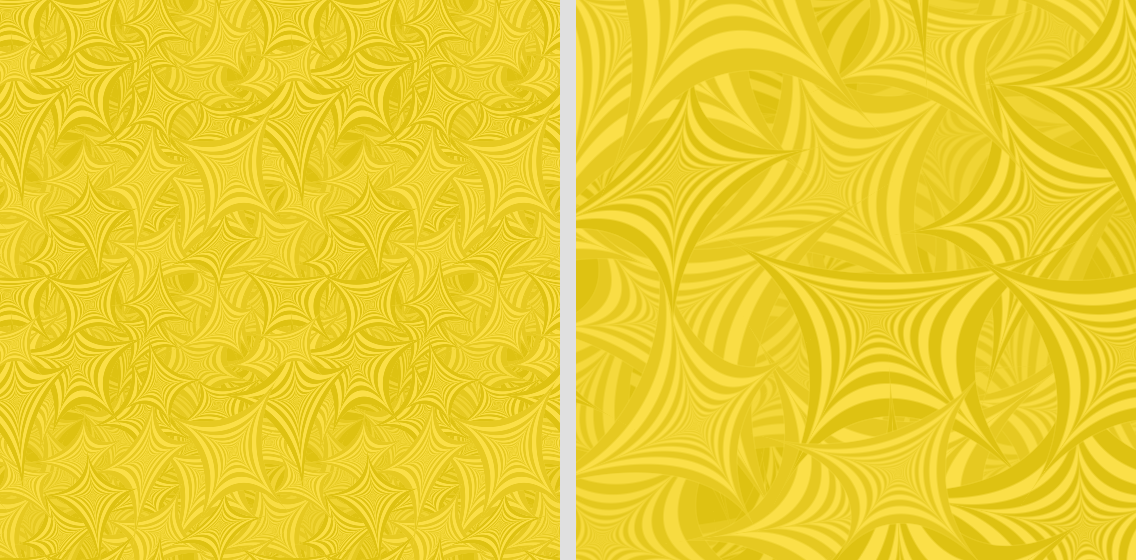
Left: the whole. Right: its middle third, enlarged.
Reproduce this pattern procedurally as a three.js fragment shader.

```glsl
#define REPEATS 2.0
#define STARS 64
#define MIN_REACH 0.17
#define MAX_REACH 0.27
#define CURVE 0.56
#define RINGS 2.4
#define SOFT 0.0024
#define DEEP vec3(0.87, 0.76, 0.07)
#define GOLD vec3(0.90, 0.79, 0.13)
#define AMBER vec3(0.94, 0.83, 0.20)
#define LEMON vec3(0.985, 0.875, 0.28)

varying vec2 vUv;

const float TAU = 6.2831853;

float hash(float id, float salt) {
  return fract(sin(id * 12.9898 + salt * 78.233 + 1.7) * 43758.545);
}

float cross2(vec2 a, vec2 b) {
  return a.x * b.y - a.y * b.x;
}

// Uneven tip number k of a star with the given count of tips
vec2 starTip(float id, float k, float count) {
  k = mod(k, count);
  float bend = 0.5 * (hash(id, k + 10.0) - 0.5);
  float angle = TAU * ((k + bend) / count + hash(id, 3.0));
  float reach = mix(MIN_REACH, MAX_REACH, hash(id, 4.0));
  reach *= mix(0.72, 1.3, hash(id, k + 20.0));
  return reach * vec2(cos(angle), sin(angle));
}

// x: relative size of the concave outline through p, y: its slope
vec2 starField(vec2 p, float id) {
  float count = hash(id, 5.0) > 0.75 ? 5.0 : 4.0;
  vec2 field = vec2(9.0, 1.0);
  for (int k = 0; k < 5; k++) {
    if (float(k) >= count) break;
    vec2 tipA = starTip(id, float(k), count);
    vec2 tipB = starTip(id, float(k) + 1.0, count);
    float area = cross2(tipA, tipB);
    vec2 w = vec2(cross2(p, tipB), cross2(tipA, p)) / area;
    if (min(w.x, w.y) >= 0.0) {
      w = max(w, 0.0002);
      vec2 bent = pow(w, vec2(CURVE));
      float size = pow(bent.x + bent.y, 1.0 / CURVE);
      vec2 rate = pow(size / w, vec2(1.0 - CURVE));
      vec2 slope = rate.x * vec2(tipB.y, -tipB.x) + rate.y * vec2(-tipA.y, tipA.x);
      field = vec2(size, length(slope) / area);
    }
  }
  return field;
}

void main() {
  vec2 tile = fract(vUv * REPEATS);
  vec3 color = DEEP;

  // Stars stacked from back to front, wrapped around the tile
  for (int i = 0; i < STARS; i++) {
    float id = float(i);
    vec2 jitter = 0.09 * vec2(hash(id, 1.0), hash(id, 2.0));
    vec2 center = fract(id * vec2(0.75488, 0.56984) + jitter);
    vec2 p = fract(tile - center + 0.5) - 0.5;
    if (length(p) > MAX_REACH * 1.35) continue;

    vec2 field = starField(p, id);
    float blur = field.y * SOFT;
    float cover = clamp(0.5 + (1.0 - field.x) / blur, 0.0, 1.0);

    // Nested outlines narrowing towards the centre, dark at the rim
    float wave = sin(-TAU * RINGS * log(field.x));
    float ringBlur = 0.5 * TAU * RINGS * blur / field.x;
    float light = 0.5 - 0.5 * clamp(wave / ringBlur, -1.0, 1.0);

    // Nearer stars are brighter, shades differ from star to star
    float nearness = (id + 1.0) / float(STARS);
    vec3 dark = mix(DEEP, GOLD, smoothstep(0.4, 0.6, hash(id, 6.0)));
    vec3 bright = mix(AMBER, LEMON, smoothstep(0.35, 0.8, nearness + 0.2 * hash(id, 7.0)));
    color = mix(color, mix(dark, bright, light), cover);
  }

  gl_FragColor = vec4(color, 1.0);
}
```
